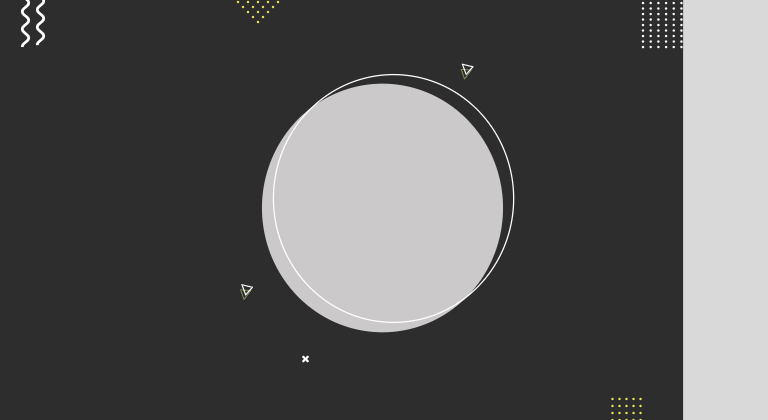
This background is drawn by a Shadertoy shader. Its source:

```glsl
#define CANVAS vec2(182.86, 100.0)
#define CHARCOAL vec3(0.177)
#define DISC_GREY vec3(0.80, 0.79, 0.795)
#define PANEL_GREY vec3(0.852)
#define YELLOW vec3(0.91, 0.89, 0.34)
#define GREEN vec3(0.52, 0.63, 0.38)
#define WHITE vec3(1.0)
#define PANEL_X 162.65
#define WAVE_PERIOD 4.17
#define WAVE_HEIGHT 0.75
#define DOT_RADIUS 0.28

const float TAU = 6.2831853;

// Approximate signed distance to an ellipse
float ellipse(vec2 p, vec2 radii) {
    float k = length(p / radii);
    return k * (k - 1.0) / max(length(p / (radii * radii)), 1e-4);
}

float segment(vec2 p, vec2 a, vec2 b) {
    vec2 pa = p - a, ba = b - a;
    return length(pa - ba * clamp(dot(pa, ba) / dot(ba, ba), 0.0, 1.0));
}

float triangleOutline(vec2 p, vec2 a, vec2 b, vec2 c) {
    return min(segment(p, a, b), min(segment(p, b, c), segment(p, c, a)));
}

// Finite grid of round dots growing up and right from the origin
float dotGrid(vec2 p, vec2 spacing, vec2 count) {
    vec2 cell = clamp(floor(p / spacing + 0.5), vec2(0.0), count - 1.0);
    return length(p - cell * spacing) - DOT_RADIUS;
}

// Vertical wavy stroke that stops at height 0
float wave(vec2 p) {
    float phase = TAU * p.y / WAVE_PERIOD;
    float slope = WAVE_HEIGHT * TAU / WAVE_PERIOD * sin(phase);
    float d = abs(p.x + WAVE_HEIGHT * cos(phase)) / sqrt(1.0 + slope * slope);
    return max(d - 0.33, -p.y - 0.1);
}

void paint(inout vec3 color, vec3 ink, float d, float pixel) {
    color = mix(color, ink, clamp(0.5 - d / pixel, 0.0, 1.0));
}

void mainImage(out vec4 fragColor, in vec2 fragCoord) {
    vec2 p = fragCoord / iResolution.xy * CANVAS;
    float pixel = CANVAS.y / iResolution.y;
    vec3 color = CHARCOAL;

    // Central disc and its offset ring
    paint(color, DISC_GREY, ellipse(p - vec2(91.07, 50.48), vec2(28.7, 29.6)), pixel);
    float ring = abs(ellipse(p - vec2(93.7, 52.74), vec2(28.6, 29.5)));
    paint(color, WHITE, ring - 0.15, pixel);

    // Wavy strokes
    for (int i = 0; i < 2; i++) {
        vec2 foot = vec2(6.07, 88.9) + float(i) * vec2(3.57, 0.45);
        paint(color, WHITE, wave(p - foot), pixel);
    }

    // Dot patterns: diagonal wedge, lower grid, upper grid
    vec2 wedge = p - vec2(61.43, 94.76);
    wedge = vec2(wedge.x + wedge.y, wedge.y - wedge.x) * sqrt(0.5);
    paint(color, YELLOW, dotGrid(wedge, vec2(1.684), vec2(5.0)), pixel);
    paint(color, YELLOW, dotGrid(p - vec2(145.83, 0.0), vec2(1.67), vec2(5.0, 4.0)), pixel);
    paint(color, WHITE, dotGrid(p - vec2(153.1, 88.8), vec2(1.83, 1.31), vec2(6.0, 9.0)), pixel);

    // Paired triangle outlines
    for (int i = 0; i < 2; i++) {
        vec2 q = p - vec2(110.1, 84.7) + float(i) * 52.5;
        float back = triangleOutline(q, vec2(-0.3, -1.2), vec2(2.1, -1.4), vec2(0.5, -3.5));
        float front = triangleOutline(q, vec2(0.0), vec2(2.5, -0.6), vec2(0.9, -2.4));
        paint(color, GREEN, back - 0.1, pixel);
        paint(color, WHITE, front - 0.14, pixel);
    }

    // Small cross
    vec2 arm = abs(p - vec2(72.74, 14.52));
    paint(color, WHITE, segment(arm, vec2(0.0), vec2(0.5)) - 0.28, pixel);

    // Side panel
    paint(color, PANEL_GREY, PANEL_X - p.x, pixel);

    fragColor = vec4(color, 1.0);
}
```
